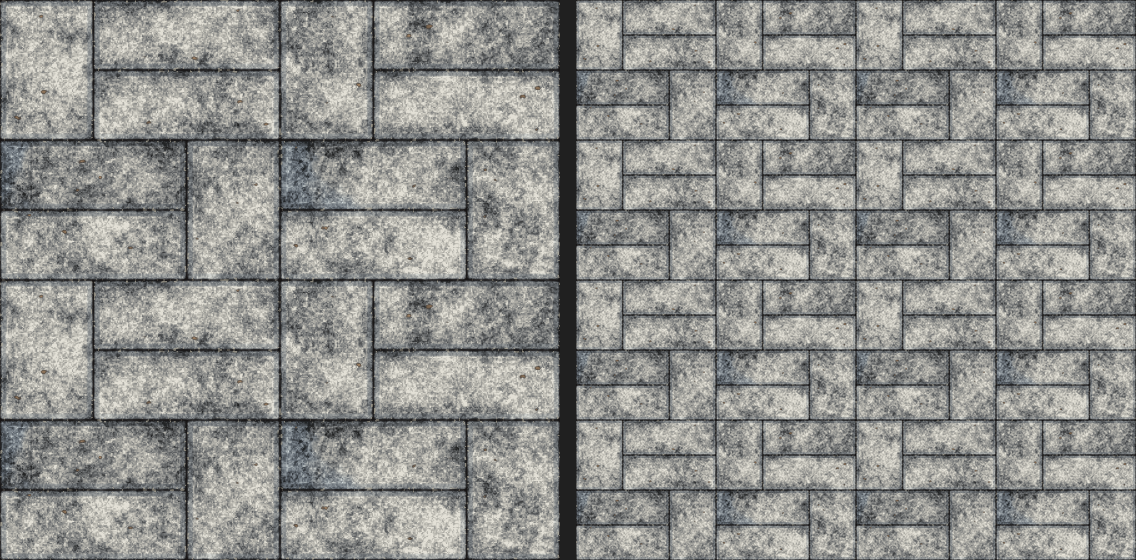
Left: one tile. Right: repeated 2 by 2.
A WebGL 1 fragment shader for this texture:

```glsl
precision highp float;
// Weathered concrete pavers: each cell holds one upright block beside two stacked
// flat ones, and alternate rows are mirrored. Blocks are rounded-box distances;
// stains, grain and pits come from wrapping value noise seeded per block.

uniform vec2 u_resolution;

const vec2 CELLS = vec2(2.0, 4.0);        // cells across and down
const float UPRIGHT = 1.0 / 3.0;          // share of the cell width
const float JOINT = 0.0014;               // half width of a joint
const float CORNER = 0.005;
const float BEVEL = 0.0105;
const float BASE_TONE = 0.685;
const float STAIN = 0.36;
const float MOTTLE = 0.38;
const float GRAIN = 0.27;
const vec3 COOL = vec3(0.975, 1.0, 1.015);
const vec3 WARM = vec3(1.010, 1.0, 0.955);
const vec3 BLUE_STAIN = vec3(0.95, 1.0, 1.06);
const vec3 JOINT_COLOR = vec3(0.095, 0.085, 0.085);
const vec3 SAND = vec3(0.76, 0.73, 0.65);
const vec3 RUST = vec3(0.50, 0.41, 0.32);
const vec3 PIT_RIM = vec3(0.20, 0.17, 0.15);

float hash(vec2 p, float seed) {
  vec3 h = fract(vec3(p, seed) * vec3(0.1031, 0.1030, 0.0973));
  h += dot(h, h.yzx + 33.33);
  return fract((h.x + h.y) * h.z);
}

// Value noise that wraps once across and twice down; freq must be even.
float noise(vec2 uv, float freq, float seed) {
  vec2 p = uv * freq;
  vec2 i = floor(p);
  vec2 f = p - i;
  f = f * f * (3.0 - 2.0 * f);
  vec2 period = vec2(freq, freq * 0.5);
  vec2 a = mod(i, period);
  vec2 b = mod(i + 1.0, period);
  return mix(mix(hash(a, seed), hash(vec2(b.x, a.y), seed), f.x),
             mix(hash(vec2(a.x, b.y), seed), hash(b, seed), f.x), f.y);
}

float fbm(vec2 uv, float freq, float seed) {
  float sum = 0.0;
  float amp = 0.533;
  for (int i = 0; i < 4; i++) {
    sum += amp * noise(uv, freq, seed + float(i) * 17.0);
    amp *= 0.5;
    freq *= 2.0;
  }
  return sum;
}

float roundBox(vec2 p, vec2 halfSize, float radius) {
  vec2 q = abs(p) - halfSize + radius;
  return length(max(q, 0.0)) + min(max(q.x, q.y), 0.0) - radius;
}

void main() {
  vec2 uv = gl_FragCoord.xy / u_resolution;
  float px = 1.0 / min(u_resolution.x, u_resolution.y);

  // Find the block under this point
  vec2 cell = floor(uv * CELLS);
  vec2 f = fract(uv * CELLS);
  float row = mod(cell.y, 2.0);
  float side = row * 2.0 - 1.0;
  if (row < 0.5) f.x = 1.0 - f.x;
  float lying = step(UPRIGHT, f.x);
  float upper = lying * step(0.5, f.y);
  vec2 cellSize = 1.0 / CELLS;
  vec2 lo = vec2(UPRIGHT * lying, 0.5 * upper);
  vec2 hi = vec2(mix(UPRIGHT, 1.0, lying), mix(1.0, 0.5 + 0.5 * upper, lying));
  vec2 halfSize = 0.5 * (hi - lo) * cellSize;
  vec2 q = (f - 0.5 * (lo + hi)) * cellSize;
  q.x *= side;
  float seed = 1.0 + cell.x * 6.0 + row * 3.0 + lying + upper;

  // Depth inside the block, with a slightly chipped outline
  float chip = noise(uv, 128.0, 0.0) - 0.5;
  float depth = -roundBox(q, halfSize - JOINT, CORNER) - 0.0012 * chip;
  float bevel = 1.0 - smoothstep(BEVEL - 0.003, BEVEL + 0.001, depth);

  // Broad stains, mottling, grain, dark clusters and pale flecks
  float cloud = fbm(uv, 16.0, seed);
  float mottle = fbm(uv, 72.0, seed + 31.0);
  float grain = noise(uv, 448.0, seed) + 0.8 * noise(uv, 232.0, seed + 5.0) - 0.9;
  float tone = STAIN * (cloud - 0.5) + MOTTLE * (mottle - 0.5) + GRAIN * grain;
  float patches = smoothstep(0.52, 0.62, fbm(uv, 90.0, seed + 57.0));
  tone -= 0.13 * patches * smoothstep(0.62, 0.42, cloud);
  tone += 0.15 * smoothstep(0.80, 0.93, noise(uv, 190.0, seed + 71.0));
  tone *= 1.0 - 0.3 * bevel;
  tone += BASE_TONE - 0.075 * upper + 0.05 * (hash(vec2(3.0, 7.0), seed) - 0.5);
  tone -= 0.10 * (1.0 - smoothstep(0.0, 0.04, depth + 0.06 * (cloud - 0.5)));

  // Slate stain on the left end of some flat blocks
  float reach = 0.045 + 0.04 * cell.x + 0.16 * (cloud - 0.5);
  float slate = upper * (1.0 - row) * (1.0 - smoothstep(reach - 0.02, reach + 0.02, q.x + halfSize.x));
  tone -= 0.09 * slate;

  // Bevel: dark shoulder, worn inner line, brighter lower face
  vec2 gap = halfSize - abs(q);
  float facing = gap.y < gap.x ? sign(q.y) : 0.0;
  tone -= bevel * (0.07 + 0.05 * facing);
  tone -= 0.13 * (1.0 - smoothstep(0.0005, 0.0035, depth));
  tone += 0.055 * (1.0 - smoothstep(0.0, 0.0022, abs(depth - BEVEL - 0.001)));

  tone = clamp(tone, 0.14, 0.88);
  vec3 color = tone * mix(COOL, WARM, smoothstep(0.35, 0.75, tone));
  color *= mix(vec3(1.0), BLUE_STAIN, max(slate, 0.4 * bevel));

  // A few small ragged pits on each block
  for (int i = 0; i < 3; i++) {
    vec2 key = vec2(float(i) * 5.0, 11.0);
    vec2 spot = vec2(hash(key, seed), hash(key + 2.0, seed)) - 0.5;
    float radius = mix(0.0015, 0.0048, hash(key + 4.0, seed));
    float d = length((q - spot * 1.7 * halfSize) * vec2(0.8, 1.25)) - radius;
    d += 0.004 * (noise(uv, 240.0, seed) - 0.5);
    color = mix(color, PIT_RIM, 0.8 * (1.0 - smoothstep(-px, px, d)));
    color = mix(color, RUST * (0.6 + mottle), 1.0 - smoothstep(-px, px, d + 0.0015));
  }

  // Dark joints with pale grit caught along them
  color = mix(JOINT_COLOR, color, smoothstep(-px, px, depth));
  float grit = smoothstep(0.72, 0.86, noise(uv, 256.0, 0.0)) * (1.0 - smoothstep(0.0005, 0.003, abs(depth - 0.001)));
  color = mix(color, SAND, 0.6 * grit);

  gl_FragColor = vec4(color, 1.0);
}
```
